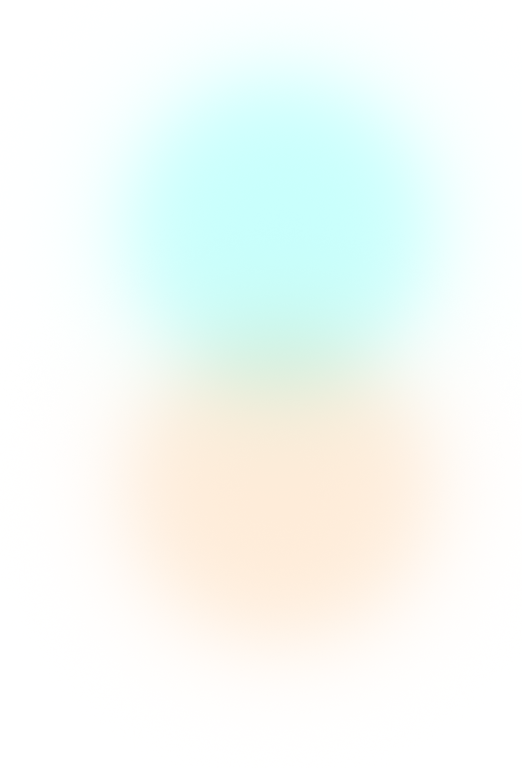
Reproduce this background procedurally as a WebGL 2 fragment shader.

```glsl
#version 300 es
precision highp float;

uniform vec2 u_resolution;
out vec4 fragColor;

// Lengths are in canvas heights, x is measured from the centre line
#define CYAN_CENTER vec2(0.024, 0.700)
#define PEACH_CENTER vec2(0.024, 0.365)
#define CYAN_TINT vec3(0.785, 1.0, 0.99)
#define PEACH_TINT vec3(0.998, 0.925, 0.85)
#define PAPER vec3(1.0)
#define GLOW_RADIUS 0.197
#define GLOW_BLUR 0.058
#define DITHER (0.8 / 255.0)

float hash(vec2 p) {
    vec3 q = fract(vec3(p.xyx) * 0.1031);
    q += dot(q, q.yzx + 33.33);
    return fract((q.x + q.y) * q.z);
}

// Coverage of a disc softened by a Gaussian-like blur
float softDisc(vec2 p, vec2 center) {
    float edgeDistance = length(p - center) - GLOW_RADIUS;
    return 0.5 - 0.5 * tanh(0.8 * edgeDistance / GLOW_BLUR);
}

void main() {
    vec2 p = gl_FragCoord.xy / u_resolution.y;
    p.x -= 0.5 * u_resolution.x / u_resolution.y;

    // Translucent glows multiply where they overlap
    vec3 color = PAPER;
    color *= mix(vec3(1.0), PEACH_TINT, softDisc(p, PEACH_CENTER));
    color *= mix(vec3(1.0), CYAN_TINT, softDisc(p, CYAN_CENTER));

    // Fine dither hides banding in the pale gradients
    color += (hash(gl_FragCoord.xy) - 0.5) * DITHER;
    fragColor = vec4(clamp(color, 0.0, 1.0), 1.0);
}
```
